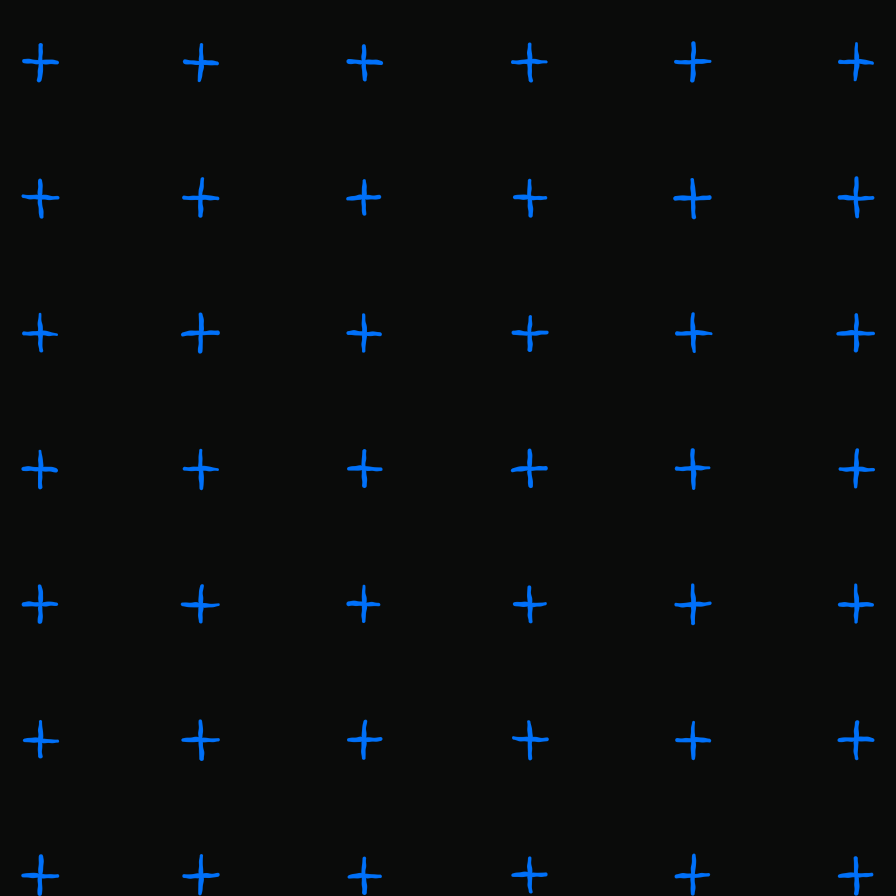
Reproduce this pattern procedurally as a three.js fragment shader.

```glsl
// Sparse grid of hand-drawn blue plus marks, six across and seven up, on near-black.
// Each mark is the union of two tapered strokes, measured as distances; hashes and
// layered sines give every stroke its own tilt, bow, length and uneven width.
varying vec2 vUv;

const vec3 GROUND = vec3(0.038, 0.042, 0.040);
const vec3 INK = vec3(0.0, 0.44, 0.98);
const vec3 INK_EDGE = vec3(0.0, 0.41, 0.88);

const vec2 COUNT = vec2(6.0, 7.0);
const vec2 FIRST = vec2(0.0452, 0.0231);   // centre of the lower left mark
const vec2 PITCH = vec2(0.1821, 0.1512);
const float COLUMN_DRIFT = 0.0045;         // leftward shift of the second and third columns

const vec2 ARM = vec2(0.0208, 0.0226);     // half lengths, across and up
const float INNER_SCALE = 0.95;            // the two middle columns are smaller
const float HALF_WIDTH = 0.0026;
const float TILT = 0.045;
const float BOW = 0.0012;
const float WOBBLE = 0.0003;
const float JITTER = 0.0009;
const float END_TAPER = 0.42;

float hash(vec2 p) {
  return fract(sin(dot(p, vec2(12.99, 78.23))) * 4375.85);
}

float signedHash(vec2 p) {
  return 2.0 * hash(p) - 1.0;
}

// Distance to a brush stroke lying along x, thinner towards its positive end.
float stroke(vec2 p, float halfLength, vec2 seed) {
  float phase = 6.283 * hash(seed + 3.1);
  halfLength *= 1.0 + 0.05 * signedHash(seed + 5.7);
  p.x -= JITTER * signedHash(seed + 8.3);
  float t = clamp(p.x / halfLength, -1.0, 1.0);

  // Hand movement: tilt, bow and a small tremor
  p.y -= TILT * signedHash(seed + 1.9) * p.x;
  p.y -= BOW * signedHash(seed + 7.3) * (t * t - 0.3);
  p.y -= WOBBLE * (sin(5.0 * t + phase) + 0.5 * sin(11.0 * t - phase));

  // Pressure: uneven width and tapering ends
  float width = HALF_WIDTH * (1.0 + 0.10 * sin(4.0 * t + phase) + 0.05 * sin(13.0 * t + 2.0 * phase));
  width *= 1.0 - END_TAPER * hash(seed + 4.4) * smoothstep(0.3, 1.0, t);
  width *= 1.0 - 0.25 * hash(seed + 6.2) * smoothstep(0.5, 1.0, -t);

  float past = max(abs(p.x) - halfLength + width, 0.0);
  return length(vec2(past, p.y)) - width;
}

// Distance to the plus mark of one grid cell.
float plusMark(vec2 p, vec2 cell) {
  float inner = 1.0 - step(1.0, abs(cell.x - 2.5));
  vec2 arm = ARM * mix(1.0, INNER_SCALE, inner);
  vec2 seed = cell + 1.0;
  float across = stroke(p - vec2(0.0, JITTER * signedHash(seed + 2.6)), arm.x, seed);
  float upright = stroke(p.yx, arm.y, seed + 17.0);
  return min(across, upright);
}

void main() {
  // Nearest mark on the grid
  vec2 cell = clamp(floor((vUv - FIRST) / PITCH + 0.5), vec2(0.0), COUNT - 1.0);
  vec2 centre = FIRST + cell * PITCH;
  float fromDrifted = cell.x - 1.5;
  centre.x -= COLUMN_DRIFT * exp(-1.5 * fromDrifted * fromDrifted);

  // Ink, a little darker along its rim
  float d = plusMark(vUv - centre, cell);
  float soft = max(fwidth(vUv.x), 0.0005);
  float coverage = clamp(0.5 - d / soft, 0.0, 1.0);
  vec3 ink = mix(INK_EDGE, INK, smoothstep(0.0, 0.0012, -d));

  gl_FragColor = vec4(mix(GROUND, ink, coverage), 1.0);
}
```
